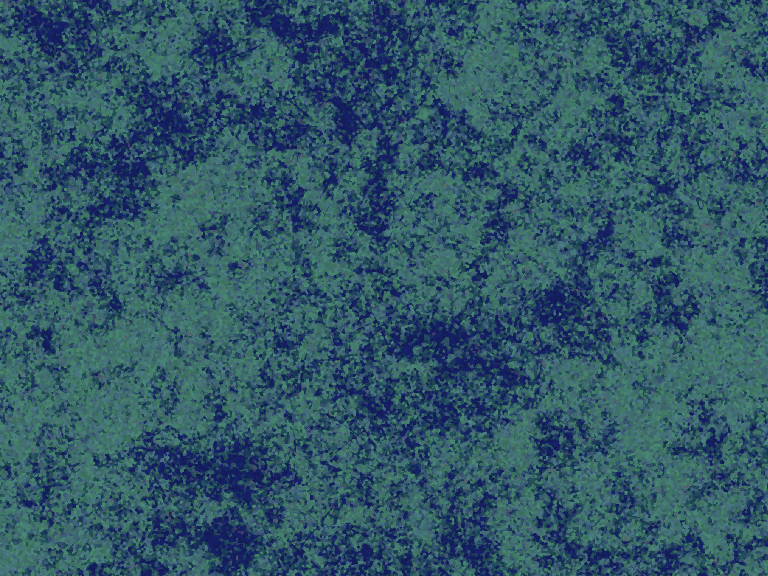
Give the GLSL for this texture, as a WebGL 2 fragment shader.

```glsl
#version 300 es
precision highp float;

uniform vec2 u_resolution;
out vec4 fragColor;

#define GRAIN_SCALE 205.0    // finest grains per canvas height
#define CLUMP_SCALE 82.0     // clumps of grains per canvas height
#define TONE_SPREAD 0.345    // deviation of the summed layers
#define TONE_SHIFT 0.12      // lifts the overall tone
#define BAND_DEPTH 0.65      // darkening of the central band
#define SCRATCH_DEPTH 1.7    // darkening along scratches
#define SCRATCH_WIDTH 0.0012
#define TINT_JITTER 0.24     // brightness variation between grains

const vec3 NAVY  = vec3(0.08, 0.12, 0.38);
const vec3 DEEP  = vec3(0.10, 0.22, 0.35);
const vec3 TEAL  = vec3(0.14, 0.31, 0.35);
const vec3 SLATE = vec3(0.22, 0.33, 0.46);
const vec3 GREEN = vec3(0.26, 0.48, 0.41);
const vec3 MIST  = vec3(0.26, 0.43, 0.46);
const vec3 RUST  = vec3(0.31, 0.28, 0.34);

vec3 hash3(vec2 p) {
    vec3 q = fract(p.xyx * vec3(0.1031, 0.1030, 0.0973));
    q += dot(q, q.yxz + 33.33);
    return fract((q.xxy + q.yzz) * q.zyx);
}

// Cellular noise: random cell values, blended softly at the borders
vec3 cellular(vec2 p, float sharpness) {
    vec2 base = floor(p);
    vec3 sum = vec3(0.0);
    float total = 0.0;
    for (int y = -1; y <= 1; y++) {
        for (int x = -1; x <= 1; x++) {
            vec2 cell = base + vec2(x, y);
            vec2 offset = cell + hash3(cell + 71.0).xy - p;
            float weight = exp(-sharpness * dot(offset, offset));
            sum += weight * hash3(cell + 19.0);
            total += weight;
        }
    }
    return sum / total;
}

// Short, slightly bent hairlines scattered over a jittered grid
float scratches(vec2 p, float cellSize, float seed) {
    vec2 base = floor(p / cellSize);
    float pixel = 1.0 / u_resolution.y;
    float ink = 0.0;
    for (int y = -1; y <= 1; y++) {
        for (int x = -1; x <= 1; x++) {
            for (int k = 0; k < 2; k++) {
                vec2 cell = base + vec2(x, y);
                vec3 place = hash3(cell + seed + 37.0 * float(k));
                vec3 form = hash3(cell + seed + 37.0 * float(k) + 113.0);
                vec2 d = p - (cell + place.xy) * cellSize;
                float angle = 6.2832 * place.z;
                vec2 axis = vec2(cos(angle), sin(angle));
                float along = dot(d, axis);
                float across = dot(d, vec2(-axis.y, axis.x));
                across += (form.x - 0.5) * 5.0 * along * along;
                float halfLength = cellSize * mix(0.25, 0.85, form.y);
                float taper = 1.0 - smoothstep(0.5, 1.0, abs(along) / halfLength);
                float width = SCRATCH_WIDTH * mix(0.4, 1.1, form.z);
                float line = 1.0 - smoothstep(width - 0.5 * pixel, width + 0.7 * pixel, abs(across));
                ink = max(ink, line * taper * mix(0.35, 1.0, form.z));
            }
        }
    }
    return ink;
}

void main() {
    vec2 p = gl_FragCoord.xy / u_resolution.y;
    float aspect = u_resolution.x / u_resolution.y;

    // Layers from fine grains to broad patches
    vec3 grain = cellular(p * GRAIN_SCALE, 14.0);
    vec3 clump = cellular(p * CLUMP_SCALE + 5.3, 12.0);
    vec3 blotch = cellular(p * 32.0 + 9.1, 6.0);
    vec3 patches = cellular(p * 12.0 + 3.7, 6.0);
    vec3 region = cellular(p * 4.5 + 1.9, 6.0);
    float tone = (grain.x - 0.5) + 0.7 * (clump.x - 0.5) + 0.7 * (blotch.x - 0.5)
               + 0.65 * (patches.x - 0.5) + 0.5 * (region.x - 0.5);
    tone = tone / TONE_SPREAD + TONE_SHIFT;

    // Worn, darker band through the middle
    float side = (p.x / aspect - 0.46 + 0.06 * sin(p.y * 7.0)) / 0.24;
    float band = exp(-side * side);
    tone -= BAND_DEPTH * (band - 0.42);

    // Broken scratches, stronger inside the band
    float ink = max(scratches(p, 0.17, 7.0), scratches(p + 0.31, 0.095, 53.0));
    ink *= mix(0.45, 1.0, band) * smoothstep(0.15, 0.5, clump.y);
    tone -= SCRATCH_DEPTH * ink;

    // Tone picks the colour family, tint picks the hue within it
    float tint = 0.65 * grain.y + 0.35 * clump.z;
    vec3 middle = mix(TEAL, SLATE, smoothstep(0.47, 0.61, tint));
    vec3 light = mix(GREEN, MIST, smoothstep(0.43, 0.57, tint));
    vec3 color = mix(NAVY, DEEP, smoothstep(-1.5, -1.05, tone));
    color = mix(color, middle, smoothstep(-0.85, -0.45, tone));
    color = mix(color, light, smoothstep(0.1, 0.5, tone));

    // Rare warm flecks and uneven brightness
    color = mix(color, RUST, 0.6 * smoothstep(0.9, 0.96, grain.z) * smoothstep(0.4, 0.7, blotch.y));
    color *= 1.0 + TINT_JITTER * (grain.z - 0.5);
    fragColor = vec4(color, 1.0);
}
```
